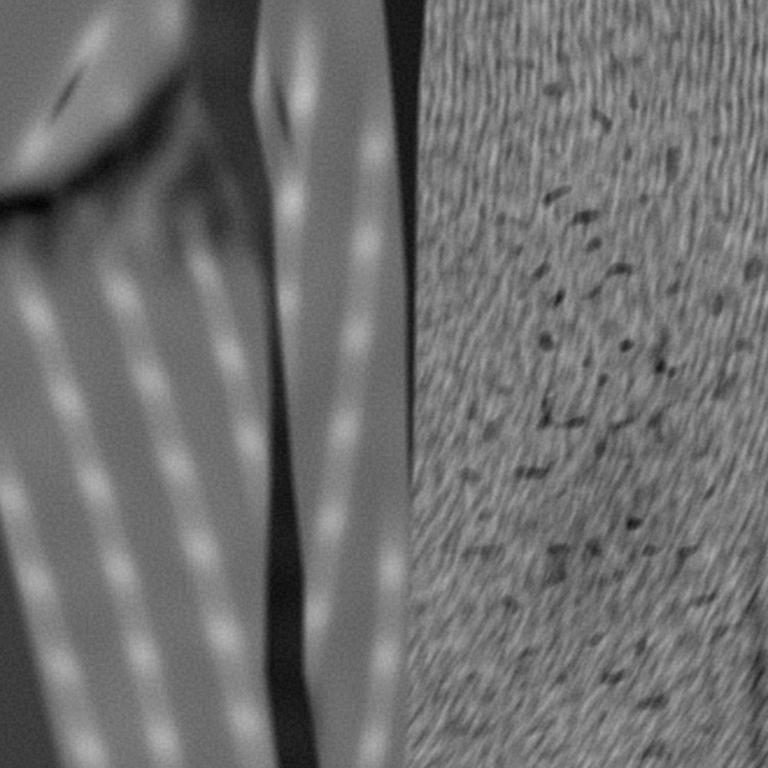
Reproduce this texture procedurally as a WebGL 2 fragment shader.

```glsl
#version 300 es
precision highp float;
// Grey folds of dotted, striped cloth beside a coarse ribbed cloth.
// Curved rows of soft dots are laid on the folds, dark seams are cut between
// interpolated edge curves, and stretched gradient noise makes the weave.
uniform vec2 u_resolution;
out vec4 fragColor;

// Edge positions across the canvas, at nine even heights from top to bottom
const float GAP_LEFT[9] = float[9](.247, .250, .316, .345, .352, .352, .347, .345, .362);
const float GAP_RIGHT[9] = float[9](.338, .325, .352, .358, .370, .380, .394, .394, .414);
const float SEAM_LEFT[9] = float[9](.500, .512, .522, .530, .531, .533, .532, .530, .525);
const float SEAM_RIGHT[9] = float[9](.553, .544, .541, .540, .538, .535, .532, .530, .525);

float edgeAt(float edge[9], float y) {
    float t = clamp(y, 0., .9999) * 8.;
    int i = int(t);
    return mix(edge[i], edge[i + 1], fract(t));
}

vec2 hashGradient(vec2 cell) {
    vec3 h = fract(cell.xyx * vec3(.1031, .1030, .0973));
    h += dot(h, h.yzx + 33.33);
    float angle = 6.2832 * fract((h.x + h.y) * h.z);
    return vec2(cos(angle), sin(angle));
}

float gradientNoise(vec2 p) {
    vec2 i = floor(p), f = fract(p);
    vec2 u = f * f * f * (f * (f * 6. - 15.) + 10.);
    float a = dot(hashGradient(i), f);
    float b = dot(hashGradient(i + vec2(1, 0)), f - vec2(1, 0));
    float c = dot(hashGradient(i + vec2(0, 1)), f - vec2(0, 1));
    float d = dot(hashGradient(i + 1.), f - 1.);
    return mix(mix(a, b, u.x), mix(c, d, u.x), u.y);
}

float glow(vec2 p, vec2 centre, vec2 radius) {
    vec2 d = (p - centre) / radius;
    return exp(-dot(d, d));
}

// A pale curved band carrying evenly spaced dots, numbered 0 to last
float dottedBand(vec2 p, vec2 start, vec2 stride, float bend, float last, float width) {
    float t = (p.y - start.y) / stride.y;
    float across = p.x - start.x - stride.x * t - bend * t * t;
    float along = (t - clamp(round(t), 0., last)) * stride.y;
    float ends = smoothstep(-1.1, -.1, t) * (1. - smoothstep(last + .4, last + 1.3, t));
    float band = exp(-pow(across / width, 4.)) * ends;
    return .085 * band + .15 * glow(vec2(across, along), vec2(0), vec2(width, .027));
}

float leftCloth(vec2 p) {
    float v = .425 + .045 * gradientNoise(p * 9.);
    v += dottedBand(p, vec2(.013, .647), vec2(.034, .110), 0., 3., .024);
    v += dottedBand(p, vec2(.049, .410), vec2(.0407, .1107), -.0016, 5., .022);
    v += dottedBand(p, vec2(.159, .384), vec2(.0376, .1107), -.0011, 5., .024);
    v += dottedBand(p, vec2(.267, .352), vec2(.0358, .1107), -.0033, 2., .020);
    // Crumpled shade below the fold
    float crumple = smoothstep(.13, .2, p.y) * (1. - smoothstep(.28, .4, p.y));
    v += crumple * (.17 * gradientNoise(p * vec2(24, 15)) - .07);
    v -= .13 * glow(p, vec2(.29, .21), vec2(.07, .12));
    v -= .09 * glow(p, vec2(.04, .31), vec2(.06, .04));
    v += .13 * glow(p, vec2(.264, .125), vec2(.024, .03));
    v += .10 * glow(p, vec2(.307, .228), vec2(.02, .025));
    // Upper flap with its slanted stripe
    float fold = p.y - .267 + .06 * p.x + 2.5 * p.x * p.x;
    vec2 q = p - vec2(.10, .13);
    q = vec2(q.x * .87 + q.y * .5, q.y * .87 - q.x * .5);
    float flap = .40 + .12 * glow(q, vec2(.01, 0), vec2(.055, .18));
    flap += .19 * glow(q, vec2(-.018, .078), vec2(.02, .04));
    flap += .20 * glow(q, vec2(-.02, -.075), vec2(.018, .045));
    flap += .14 * glow(p, vec2(.222, .02), vec2(.025, .04));
    flap += .10 * glow(p, vec2(.157, .14), vec2(.022, .03));
    flap -= .20 * glow(q, vec2(-.015, 0), vec2(.007, .045));
    v = mix(flap, v, smoothstep(-.015, .015, fold));
    float foldDepth = .30 + .12 * gradientNoise(p * 20.);
    v -= foldDepth * exp(-pow(fold / (.022 + .10 * p.x), 2.)) * (1. - smoothstep(.2, .3, p.x));
    // Background past the lower left edge
    return mix(.235, v, smoothstep(-.012, .012, p.x - .006 - (p.y - .703) * .25));
}

float middleCloth(vec2 p) {
    float v = .415 + .05 * gradientNoise(p * vec2(14, 7));
    v += dottedBand(p, vec2(.394, .130), vec2(-.0176, .130), .0033, 2., .019);
    v += dottedBand(p, vec2(.488, .195), vec2(-.0091, .121), -.0013, 5., .021);
    v += dottedBand(p, vec2(.510, .742), vec2(-.0039, .114), -.0039, 2., .019);
    v += .15 * glow(p, vec2(.396, .07), vec2(.018, .06));
    v += .08 * glow(p, vec2(.382, .27), vec2(.02, .045));
    v += .16 * glow(p, vec2(.341, .10), vec2(.009, .05));
    v -= .20 * glow(p, vec2(.369 + .2 * (p.y - .15), .15), vec2(.008, .045));
    return v - .22 * glow(p, vec2(.395, .94), vec2(.022, .06));
}

float ribbedCloth(vec2 p) {
    float slant = p.x + .30 * p.y * p.y + .006 * gradientNoise(p * 12.);
    float v = .485 + .05 * gradientNoise(p * vec2(6, 4));
    v += .19 * gradientNoise(vec2(slant * 88., p.y * 27.));
    v += .09 * gradientNoise(vec2(slant * 150., p.y * 60.) + 7.);
    float ribs = .012 + .03 * (1. - smoothstep(.1, .4, p.y)) + .03 * smoothstep(.88, .98, p.x);
    v += ribs * sin(6.2832 * slant * 72. + 2. * gradientNoise(p * 15.));
    // Scattered dark pits, denser in the middle
    float pits = smoothstep(.16, .5, gradientNoise(vec2(slant * 32., p.y * 30.) + 3.));
    v -= .28 * pits * glow(p, vec2(.80, .52), vec2(.2, .55));
    v -= .06 * glow(p, vec2(.80, .68), vec2(.14, .18));
    return v - .17 * glow(p, vec2(.985, .9), vec2(.012, .24));
}

void main() {
    vec2 p = gl_FragCoord.xy / u_resolution;
    p.y = 1. - p.y; // measured down from the top
    float gapL = edgeAt(GAP_LEFT, p.y), gapR = edgeAt(GAP_RIGHT, p.y);
    float seamL = edgeAt(SEAM_LEFT, p.y), seamR = edgeAt(SEAM_RIGHT, p.y);
    float soft = mix(.022, .009, smoothstep(.2, .5, p.y));
    float gapTone = mix(.19, .10, smoothstep(.35, .6, p.y)) + .06 * gradientNoise(p * 11.);
    // Layers from left to right
    float v = mix(leftCloth(p), gapTone, smoothstep(-soft, soft, p.x - gapL));
    v = mix(v, middleCloth(p), smoothstep(-.006, .009, p.x - gapR));
    float seam = smoothstep(-.008, .006, p.x - seamL) * (1. - smoothstep(.58, .68, p.y));
    v = mix(v, .10, seam);
    v = mix(v, ribbedCloth(p), smoothstep(-.004, .007, p.x - seamR));
    // Fine grain over everything
    v += .045 * gradientNoise(p * 190.) + .035 * gradientNoise(p * 330. + 5.);
    fragColor = vec4(vec3(clamp(v, 0., 1.)), 1.);
}
```
